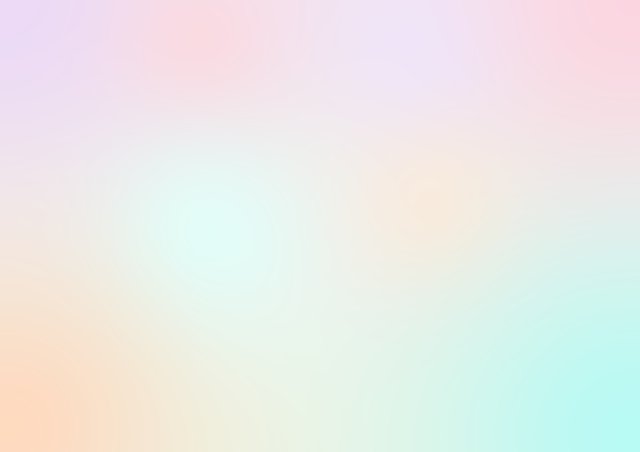
This background is drawn by a Shadertoy shader. Its source:

```glsl
// Soft pastel mesh gradient: a vertical wash from mint to pale pink,
// over which broad round glows of colour are blended one after another.
// Each glow is a Gaussian falloff around a centre in canvas-height units.

vec3 addGlow(vec3 base, vec2 p, vec2 centre, float radius, vec3 tint, float strength) {
    vec2 d = (p - centre) / radius;
    return mix(base, tint, strength * exp(-dot(d, d)));
}

void mainImage(out vec4 fragColor, in vec2 fragCoord) {
    vec2 uv = fragCoord / iResolution.xy;
    vec2 p = uv * vec2(1.414, 1.0);

    // Vertical wash
    vec3 mint = vec3(0.915, 0.955, 0.905);
    vec3 cream = vec3(0.945, 0.930, 0.915);
    vec3 blush = vec3(0.955, 0.890, 0.930);
    vec3 color = mix(mint, cream, smoothstep(0.05, 0.60, uv.y));
    color = mix(color, blush, smoothstep(0.50, 1.00, uv.y));

    // Wide, faint tints between the main glows
    color = addGlow(color, p, vec2(0.45, 0.06), 0.26, vec3(0.950, 0.940, 0.860), 0.55);
    color = addGlow(color, p, vec2(1.25, 0.75), 0.24, vec3(0.965, 0.905, 0.900), 0.60);
    color = addGlow(color, p, vec2(0.60, 0.28), 0.26, vec3(0.925, 0.970, 0.930), 0.60);
    color = addGlow(color, p, vec2(0.72, 0.50), 0.22, vec3(0.950, 0.945, 0.930), 0.60);

    // Upper glows: lavender and pink
    color = addGlow(color, p, vec2(0.00, 1.02), 0.40, vec3(0.920, 0.850, 0.970), 0.90);
    color = addGlow(color, p, vec2(0.44, 0.91), 0.18, vec3(0.990, 0.850, 0.870), 0.80);
    color = addGlow(color, p, vec2(0.95, 0.90), 0.22, vec3(0.930, 0.905, 0.995), 0.85);
    color = addGlow(color, p, vec2(1.40, 0.99), 0.33, vec3(0.990, 0.835, 0.880), 0.92);

    // Central glows: ice blue and peach
    color = addGlow(color, p, vec2(0.45, 0.47), 0.22, vec3(0.880, 1.000, 0.985), 0.95);
    color = addGlow(color, p, vec2(0.97, 0.53), 0.18, vec3(1.000, 0.915, 0.850), 0.85);

    // Lower corner glows: apricot and aqua
    color = addGlow(color, p, vec2(0.02, 0.05), 0.35, vec3(1.000, 0.850, 0.745), 0.97);
    color = addGlow(color, p, vec2(1.40, 0.04), 0.42, vec3(0.715, 0.980, 0.960), 0.97);

    fragColor = vec4(color, 1.0);
}
```
